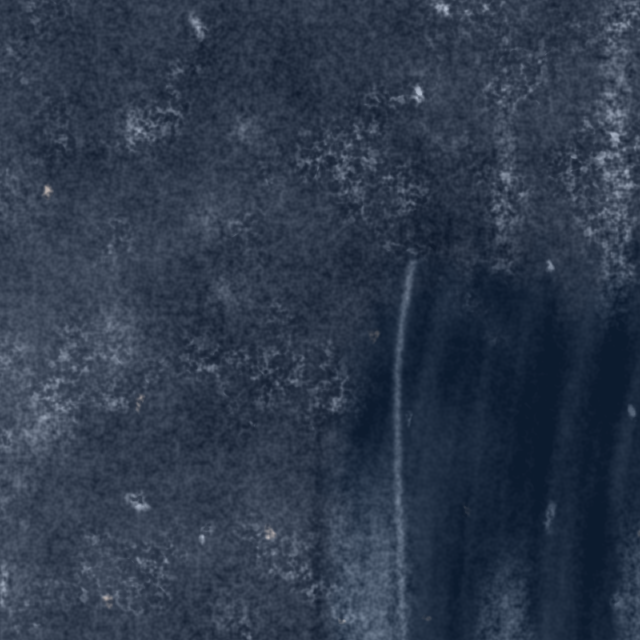
A Shadertoy shader for this texture:

```glsl
// Weathered slate-blue metal: mottled grain with pale crust and patches,
// a dark streaked stain at lower right, and one long curved scratch.
// A single brightness value is built from gradient noise, then tinted.
#define BASE_TONE 0.229
#define STAIN_DEPTH 0.068
#define GRAIN 0.078
#define CRUST 0.16
#define PATCH 0.14
#define FROST 0.145
#define SCRATCH 0.21
#define FLECK_GRID 9.0
#define SLATE_TINT vec3(-0.042, 0.0, 0.068)
#define STAIN_TINT vec3(-0.014, 0.0, 0.008)
#define WARM_TINT vec3(0.07, 0.01, -0.05)

vec2 hash2(vec2 p) {
    vec3 q = fract(p.xyx * vec3(0.1031, 0.1030, 0.0973));
    q += dot(q, q.yzx + 33.33);
    return fract((q.xx + q.yz) * q.zy);
}

float corner(vec2 cell, vec2 f, vec2 o) {
    float angle = 6.2832 * hash2(cell + o + 200.0).x;
    return dot(vec2(cos(angle), sin(angle)), f - o);
}

float gradientNoise(vec2 p) {
    vec2 i = floor(p), f = p - i;
    vec2 u = f * f * f * (f * (f * 6.0 - 15.0) + 10.0);
    float low = mix(corner(i, f, vec2(0, 0)), corner(i, f, vec2(1, 0)), u.x);
    float high = mix(corner(i, f, vec2(0, 1)), corner(i, f, vec2(1, 1)), u.x);
    return mix(low, high, u.y);
}

float fbm(vec2 p) {
    float sum = 0.0, amp = 0.6;
    for (int i = 0; i < 4; i++) {
        sum += amp * gradientNoise(p);
        p = mat2(1.6, 1.2, -1.2, 1.6) * p + 7.3;
        amp *= 0.5;
    }
    return sum;
}

float band(float x, float a, float b, float soft) {
    return smoothstep(a - soft, a + soft, x) * (1.0 - smoothstep(b - soft, b + soft, x));
}

// Soft round patches down the left side, one jittered in each row
float palePatches(vec2 p) {
    float sum = 0.0;
    for (int i = 0; i < 14; i++) {
        vec2 h = hash2(vec2(float(i) * 3.7, 11.0));
        vec2 size = hash2(vec2(float(i) * 5.1, 29.0));
        vec2 center = vec2(0.44 * h.x * sqrt(h.x), (float(i) + h.y) / 15.0);
        float r = mix(0.02, 0.055, size.x);
        vec2 d = (p - center) / r;
        sum += exp(-dot(d, d)) * mix(0.35, 0.9, size.y);
    }
    return min(sum, 1.1);
}

// Sparse bright chips: x is brightness, y is warmth
vec2 flecks(vec2 p) {
    vec2 g = p * FLECK_GRID, sum = vec2(0.0);
    for (int j = -1; j <= 1; j++)
    for (int i = -1; i <= 1; i++) {
        vec2 cell = floor(g) + vec2(i, j);
        vec2 pos = hash2(cell + 41.0), kind = hash2(cell + 83.0);
        vec2 d = (g - cell - pos) * vec2(1.0, mix(0.4, 1.0, kind.y));
        float r = mix(0.06, 0.16, pos.y);
        float chip = step(kind.x, 0.2) * (1.0 - smoothstep(r * 0.2, r, length(d)));
        sum += chip * vec2(mix(0.6, 1.0, pos.x), step(0.5, kind.y));
    }
    return sum;
}

void mainImage(out vec4 fragColor, in vec2 fragCoord) {
    vec2 p = fragCoord / iResolution.xy;
    float broad = fbm(p * 4.0 + 3.0);
    vec2 warp = vec2(fbm(p * 14.0), fbm(p * 14.0 + 31.0));
    float medium = gradientNoise(p * 42.0 + 9.0);
    float grain = gradientNoise(p * 85.0 + warp) + 0.75 * gradientNoise(p * 160.0);

    // Stain with a curved left edge, a ragged top and a soft shadow above
    float edge = 0.5 + 0.12 * smoothstep(0.25, 0.75, p.y) + 0.05 * warp.x;
    float top = p.y + 0.13 * warp.y + 0.1 * broad;
    float stain = smoothstep(-0.02, 0.07, p.x - edge) * (1.0 - smoothstep(0.5, 0.66, top));
    vec2 off = (p - vec2(0.6, 0.61)) / vec2(0.17, 0.14);
    float shadow = exp(-dot(off, off)) * (1.0 - stain);
    vec2 heart = (p - vec2(0.82, 0.4)) / vec2(0.2, 0.2);
    float depth = STAIN_DEPTH + 0.045 * exp(-dot(heart, heart));
    float lean = p.x - 0.22 * p.y * p.y + 0.006 * broad;
    float streak = gradientNoise(vec2(lean * 18.0, p.y * 2.2))
                 + 0.5 * gradientNoise(vec2(lean * 50.0, p.y * 4.0));

    float tone = BASE_TONE + 0.11 * broad + 0.075 * warp.x * (1.0 - stain);
    tone += (GRAIN * grain + 0.035 * medium) * mix(1.0, 0.4, stain);
    tone += stain * (0.09 * streak - depth) - 0.055 * shadow;
    tone += 0.045 * (1.0 - smoothstep(0.0, 0.3, p.x)) * (1.0 - smoothstep(0.5, 0.75, p.y));

    // Broken crust: soft clumps with a few ridges, denser at upper right
    float upperRight = smoothstep(0.55, 0.75, p.x) * smoothstep(0.42, 0.56, p.y);
    float crustArea = smoothstep(0.0, 0.34, fbm(p * 6.0 + 17.0) + 0.14 * upperRight);
    float ridge = 1.0 - smoothstep(0.0, 0.3, abs(gradientNoise(p * 24.0 + 2.5 * warp)));
    float clump = smoothstep(0.0, 0.65, medium + 0.5 * grain + 0.6 * warp.y);
    float broken = ridge * clamp(0.35 + 1.2 * grain + 0.8 * medium, 0.0, 1.3);
    tone += CRUST * (0.65 * broken + 0.75 * clump) * crustArea * (1.0 - stain);
    tone += PATCH * palePatches(p + 0.05 * warp) * (0.7 + 0.6 * grain + 0.6 * medium);

    // Vertical pale runs: frost at the bottom, drips at upper right
    float sway = p.x + 0.025 * warp.x;
    float columns = band(sway, 0.52, 0.64, 0.022) * (1.0 - smoothstep(0.06, 0.36, p.y))
                  + band(sway, 0.755, 0.83, 0.018) * (1.0 - smoothstep(0.03, 0.17, p.y))
                  + smoothstep(0.955, 0.985, sway) * (1.0 - smoothstep(0.08, 0.26, p.y));
    float drips = band(sway, 0.94, 0.985, 0.015) * smoothstep(0.45, 0.58, p.y)
                + band(sway, 0.775, 0.805, 0.012) * band(p.y, 0.6, 0.86, 0.04);
    tone += FROST * columns * (0.85 + 0.6 * grain + 0.5 * medium + 0.5 * streak);
    tone += 0.095 * drips * (0.8 + grain + medium);

    // Dark seam at the stain edge, then the long bright scratch
    tone -= 0.055 * exp(-pow((p.x - 0.497) / 0.01, 2.0)) * (1.0 - smoothstep(0.25, 0.42, p.y));
    float path = 0.621 + 0.6 * pow(max(p.y - 0.39, 0.0), 2.0) + 0.07 * pow(max(0.39 - p.y, 0.0), 2.0);
    float away = (p.x - path - 0.003 * gradientNoise(p * 16.0)) / 0.0068;
    float fade = (1.0 - smoothstep(0.588, 0.598, p.y)) * mix(0.6, 1.0, smoothstep(0.0, 0.4, p.y));
    tone += SCRATCH * exp(-away * away) * fade * (0.95 + 0.3 * grain);

    // Chips and final tint
    vec2 chip = flecks(p + 0.035 * warp) * mix(1.0, 0.5, stain) * clamp(0.8 + grain + medium, 0.2, 1.3);
    tone += 0.32 * chip.x;
    vec3 color = vec3(max(tone, 0.105)) + SLATE_TINT + STAIN_TINT * max(stain, columns);
    color += WARM_TINT * chip.y;
    fragColor = vec4(clamp(color, 0.0, 1.0), 1.0);
}
```
